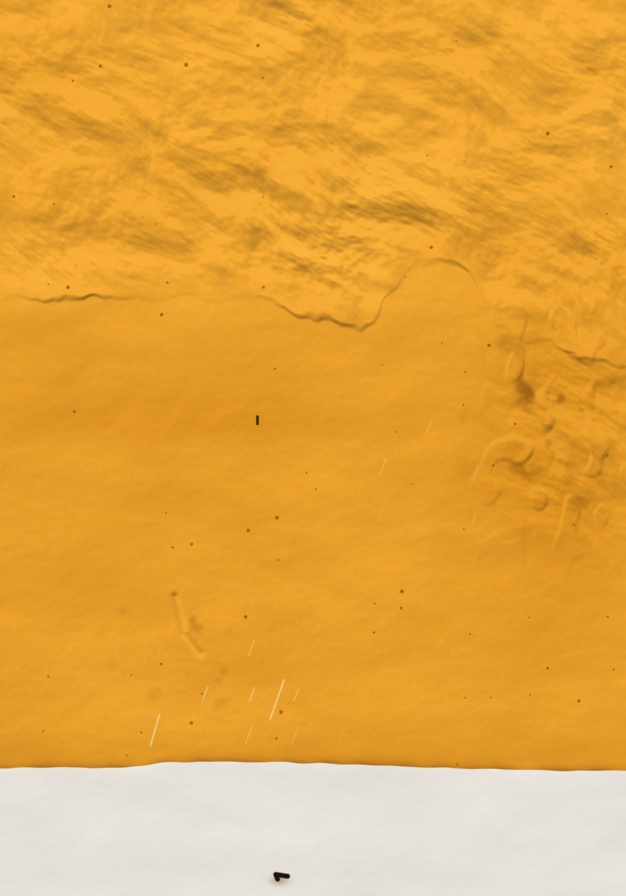
Give the GLSL for this texture, as a WebGL 2 fragment shader.

```glsl
#version 300 es
precision highp float;
uniform vec2 u_resolution;
out vec4 fragColor;

vec2 hash2(vec2 p) {
  p = vec2(dot(p, vec2(127.1, 311.7)), dot(p, vec2(269.5, 183.3)));
  return fract(sin(p) * 43758.55);
}

float gradientNoise(vec2 p) {
  vec2 i = floor(p), f = fract(p), o = vec2(1, 0);
  vec2 u = f * f * f * (f * (f * 6.0 - 15.0) + 10.0);
  float a = dot(hash2(i) * 2.0 - 1.0, f);
  float b = dot(hash2(i + o) * 2.0 - 1.0, f - o);
  float c = dot(hash2(i + o.yx) * 2.0 - 1.0, f - o.yx);
  float d = dot(hash2(i + 1.0) * 2.0 - 1.0, f - 1.0);
  return mix(mix(a, b, u.x), mix(c, d, u.x), u.y);
}

float fbm(vec2 p) {
  float sum = 0.0, amp = 1.0;
  for (int i = 0; i < 4; i++) {
    sum += amp * gradientNoise(p);
    p = mat2(1.6, 1.2, -1.2, 1.6) * p + 7.3;
    amp *= 0.4;
  }
  return sum;
}

float segment(vec2 p, vec2 a, vec2 b) {
  vec2 d = b - a;
  return length(p - a - d * clamp(dot(p - a, d) / dot(d, d), 0.0, 1.0));
}

float blob(vec2 p, vec2 center, vec2 size) {
  vec2 d = (p - center) / size;
  return exp(-dot(d, d));
}

// Lower rim of the thick plaster coat
float ledgeY(float x) {
  return 0.669 - 0.036 * smoothstep(0.27, 0.41, x) + 0.075 * smoothstep(0.40, 0.47, x)
    - 0.085 * smoothstep(0.51, 0.57, x) - 0.03 * smoothstep(0.57, 0.70, x);
}

float baseY(float x) {
  return 0.143 + 0.007 * smoothstep(0.13, 0.20, x) - 0.010 * smoothstep(0.25, 0.65, x)
    + 0.002 * gradientNoise(vec2(x * 35.0, 1.5));
}

float wallHeight(vec2 p) {
  vec2 fray = vec2(gradientNoise(p * 32.0), gradientNoise(p * 32.0 + 40.0));
  float above = p.y - ledgeY(p.x + 0.010 * fray.x) + 0.013 * fray.y + 0.005 * gradientNoise(p * 80.0);
  float rough = max(0.8 * smoothstep(-0.01, 0.05, above), blob(p, vec2(0.64, 0.52), vec2(0.08, 0.11)));
  rough *= 0.65 + 0.7 * blob(p, vec2(0.37, 0.73), vec2(0.15, 0.09)) + 0.6 * gradientNoise(p * 7.0 + 3.0);
  // Folds sag down towards the right
  vec2 folded = mat2(0.77, 0.64, -0.64, 0.77) * p;
  folded += 0.03 * vec2(gradientNoise(p * 9.0), gradientNoise(p * 9.0 + 20.0));
  float h = rough * 0.0125 * fbm(folded * vec2(14.0, 24.0));
  h += 0.0024 * fbm(p * vec2(8.0, 12.0) + 4.0) + 0.00012 * gradientNoise(p * 130.0);
  // Raised rim, stronger where the coat has broken away
  float broken = 0.12 + blob(p, vec2(0.085, 0.67), vec2(0.045, 0.05))
    + 1.2 * blob(p, vec2(0.36, 0.65), vec2(0.055, 0.04)) + 0.8 * blob(p, vec2(0.51, 0.70), vec2(0.03, 0.04))
    + 0.8 * blob(p, vec2(0.66, 0.60), vec2(0.05, 0.05));
  h += 0.0026 * broken * smoothstep(-0.004, 0.004, above) * exp(-max(above, 0.0) * 30.0);
  // Flakes lifting off the right-hand patch
  float flake = gradientNoise(p * vec2(34.0, 27.0) + 15.0);
  h += 0.0026 * blob(p, vec2(0.62, 0.53), vec2(0.07, 0.12)) * smoothstep(0.06, 0.22, flake);
  // Vertical gouge low on the wall
  float gouge = min(segment(p, vec2(0.195, 0.335), vec2(0.205, 0.295)),
                    segment(p, vec2(0.205, 0.295), vec2(0.222, 0.272)));
  return h - 0.0022 * exp(-pow(gouge / 0.004, 2.0));
}

// Small pits, one chance per cell
float pits(vec2 p, float px) {
  vec2 id = floor(p * 30.0), r = hash2(id + 31.0);
  float radius = 0.0007 + 0.0016 * r.y * r.y;
  float dist = length(p - (id + 0.15 + 0.7 * hash2(id + 5.0)) / 30.0);
  return step(0.86, r.x) * (1.0 - smoothstep(radius - px, radius + px, dist));
}

// Short slanting scratches scattered in sparse cells
float scratches(vec2 p, float px) {
  vec2 id = floor(p * 20.0), r = hash2(id + 67.0);
  vec2 center = (id + 0.35 + 0.3 * r) / 20.0, reach = vec2(0.003, 0.008) * (0.4 + r.y);
  float d = segment(p, center - reach, center + reach);
  float zone = blob(p, vec2(0.47, 0.45), vec2(0.06, 0.09)) + blob(p, vec2(0.27, 0.23), vec2(0.10, 0.07));
  return step(0.62, r.x) * min(zone, 1.0) * (1.0 - smoothstep(0.0, 0.0006 + px, d));
}

void main() {
  vec2 p = gl_FragCoord.xy / u_resolution.y;
  p.x *= 0.699 * u_resolution.y / u_resolution.x;
  float px = 1.0 / u_resolution.y;

  // Relief lit from above, slightly from the left
  float slope = (wallHeight(p) - wallHeight(p + vec2(-0.0009, 0.0022))) / 0.0024;
  float grain = gradientNoise(p * 300.0) + 0.6 * gradientNoise(p * 160.0);

  // Ochre paint with broad tonal drift
  float tone = 0.50 + 0.28 * smoothstep(0.60, 0.85, p.y) + 0.5 * fbm(p * vec2(4.0, 8.0) + 2.0);
  tone -= 0.45 * blob(p, vec2(0.22, 0.53), vec2(0.28, 0.03));
  tone -= 0.35 * blob(p, vec2(0.62, 0.50), vec2(0.10, 0.12));
  tone -= 0.30 * (1.0 - smoothstep(0.14, 0.24, p.y));
  vec3 ochre = mix(vec3(0.86, 0.57, 0.13), vec3(0.94, 0.66, 0.20), clamp(tone, -0.2, 1.05));
  ochre *= 1.0 + clamp(0.55 * slope, -0.38, 0.05) + 0.018 * grain;
  ochre += vec3(0.01, 0.07, 0.14) * clamp(slope, 0.0, 0.4);

  // Stains, pits and scratches
  float stainZone = blob(p, vec2(0.62, 0.54), vec2(0.07, 0.11)) + 0.5 * blob(p, vec2(0.22, 0.28), vec2(0.08, 0.08));
  float stain = stainZone * smoothstep(0.15, 0.55, fbm(p * 30.0 + 11.0));
  ochre = mix(ochre, vec3(0.45, 0.25, 0.05), 0.65 * stain);
  ochre = mix(ochre, vec3(0.42, 0.23, 0.05), 0.6 * pits(p, px));
  float scrape = min(segment(p, vec2(0.168, 0.168), vec2(0.178, 0.202)),
                     segment(p, vec2(0.302, 0.198), vec2(0.317, 0.241)));
  float scraped = max(0.5 * scratches(p, px), 0.7 * (1.0 - smoothstep(0.0, 0.0008 + px, scrape)));
  ochre = mix(ochre, vec3(0.95, 0.86, 0.70), scraped);
  float nail = segment(p, vec2(0.2875, 0.527), vec2(0.2875, 0.535));
  ochre = mix(ochre, vec3(0.18, 0.12, 0.04), 0.9 - 0.9 * smoothstep(0.0005, 0.0014 + px, nail));

  // Whitewashed base with a shadowed paint seam
  float seam = p.y - baseY(p.x);
  float seamDirt = 0.5 + 0.9 * gradientNoise(vec2(p.x * 28.0, 6.0));
  ochre = mix(ochre, vec3(0.50, 0.29, 0.08), clamp(seamDirt, 0.1, 0.9) * exp(-max(seam, 0.0) / 0.004));
  vec3 white = vec3(0.90, 0.88, 0.85) * (1.0 + 0.025 * fbm(p * vec2(8.0, 20.0)) + 0.006 * grain);
  white *= 1.0 + clamp(0.25 * slope, -0.08, 0.03);
  white += 0.02 * exp(-abs(seam) / 0.006);
  float hook = min(segment(p, vec2(0.308, 0.024), vec2(0.321, 0.022)),
                   segment(p, vec2(0.308, 0.024), vec2(0.310, 0.019)));
  white = mix(white, vec3(0.62, 0.52, 0.40), 0.6 * blob(p, vec2(0.312, 0.017), vec2(0.010, 0.005)));
  white = mix(white, vec3(0.10, 0.08, 0.07), 1.0 - smoothstep(0.0015, 0.0028 + px, hook));
  fragColor = vec4(mix(white, ochre, smoothstep(-px, px, seam)), 1.0);
}
```
